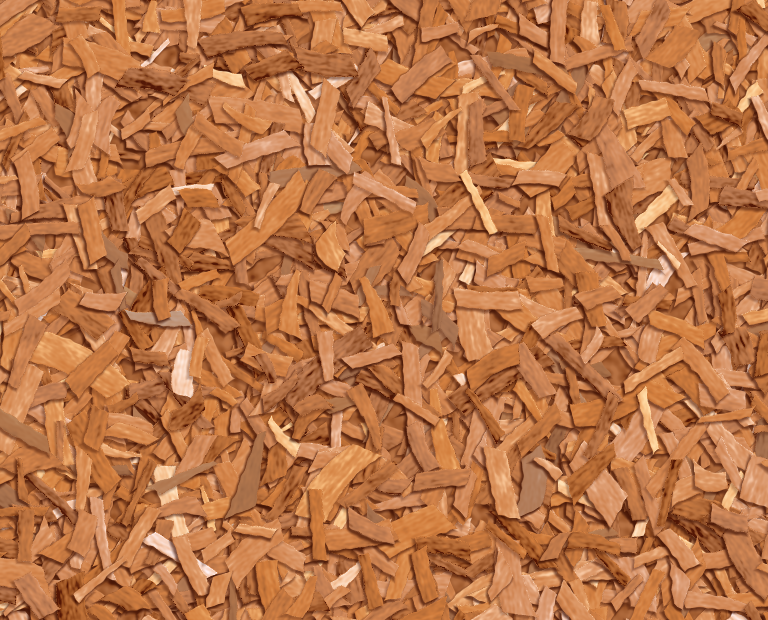
A WebGL 1 fragment shader for this texture:

```glsl
precision highp float;
// Draws a dense bed of reddish wood chips in hard sunlight.
uniform vec2 u_resolution;

vec4 hash4(vec3 p) {
  vec4 h = fract(p.xyzx * vec4(0.1031, 0.1030, 0.0973, 0.1099));
  h += dot(h, h.wzxy + 33.33);
  return fract((h.xxyz + h.yzzw) * h.zywx);
}

float cornerSlope(vec2 corner, vec2 offset) {
  return dot(hash4(vec3(corner, 5.0)).xy * 2.0 - 1.0, offset);
}

float gradientNoise(vec2 p) {
  vec2 i = floor(p), f = p - i;
  vec2 u = f * f * (3.0 - 2.0 * f);
  vec2 e = vec2(1.0, 0.0);
  float low = mix(cornerSlope(i, f), cornerSlope(i + e.xy, f - e.xy), u.x);
  float high = mix(cornerSlope(i + e.yx, f - e.yx), cornerSlope(i + 1.0, f - 1.0), u.x);
  return mix(low, high, u.y);
}

// Wood tone from deep crevice brown (0) to sunlit cream (above 1).
vec3 woodColor(float tone) {
  vec3 c = mix(vec3(0.33, 0.09, 0.02), vec3(0.58, 0.31, 0.14), clamp(tone / 0.1, 0.0, 1.0));
  c = mix(c, vec3(0.71, 0.44, 0.26), clamp((tone - 0.10) / 0.17, 0.0, 1.0));
  c = mix(c, vec3(0.82, 0.51, 0.29), clamp((tone - 0.27) / 0.26, 0.0, 1.0));
  c = mix(c, vec3(0.87, 0.60, 0.40), clamp((tone - 0.53) / 0.27, 0.0, 1.0));
  c = mix(c, vec3(0.96, 0.75, 0.57), clamp((tone - 0.80) / 0.20, 0.0, 1.0));
  return mix(c, vec3(1.0, 0.90, 0.79), clamp((tone - 1.0) / 0.30, 0.0, 1.0));
}

// Bent, tapered splinter with slanted ends; halfSize is (length, width).
float chipDistance(vec2 q, vec2 halfSize, vec4 form) {
  float along = q.x / halfSize.x;
  float y = q.y + (form.x - 0.5) * halfSize.y * along * along;
  float taper = 1.0 - 0.75 * form.y * form.y * (0.5 + 0.5 * along);
  float side = (abs(y) - halfSize.y * taper) * 0.95;
  float end = abs(q.x + (form.z - 0.5) * 1.6 * y) - halfSize.x;
  return max(side, end);
}

void main() {
  vec2 p = gl_FragCoord.xy / u_resolution.y;
  float edge = 0.7 / u_resolution.y;
  vec2 light = vec2(0.6, 0.8);
  float ragged = 0.0035 * gradientNoise(p * 75.0);

  float unblocked = 1.0;      // part of the view still free
  float shade = 0.0;          // part taken by fallen shadows
  float wood = 0.0;           // part taken by chips
  vec3 traits = vec3(0.0);    // tone, hue drift, greyness
  vec2 grain = vec2(0.0);     // position along and across the fibres

  // Layers run from the top of the pile down until the view is blocked.
  for (int layer = 0; layer < 15; layer++) {
    if (unblocked < 0.03) break;
    float level = float(layer);
    float scale = 0.072 + 0.07 * fract(level * 0.618 + 0.3);
    vec2 grid = p / scale + level * vec2(3.37, 5.71);
    vec2 home = floor(grid - 0.5);

    for (int k = 0; k < 4; k++) {
      float row = floor(float(k) * 0.5);
      vec2 cell = home + vec2(float(k) - 2.0 * row, row);
      vec4 place = hash4(vec3(cell, level * 7.0 + 1.0));
      vec4 form = hash4(vec3(cell, level * 7.0 + 2.0));
      vec4 look = fract(form.wxyz * 13.7 + place.yzwx * 5.3);
      vec2 rel = (grid - cell - 0.5 - 0.6 * (place.xy - 0.5)) * scale;

      float angle = place.z * 6.2832;
      vec2 axis = vec2(cos(angle), sin(angle));
      vec2 across = vec2(-axis.y, axis.x);
      vec2 q = vec2(dot(rel, axis), dot(rel, across));
      vec2 toLight = vec2(dot(light, axis), dot(light, across));
      float pale = step(0.955, look.x);
      vec2 halfSize = scale * vec2(0.26 + 0.36 * form.w, (0.07 + 0.14 * look.y) * (1.0 - 0.3 * pale));
      float present = step(place.w, 0.88);

      // Chip body.
      float d = chipDistance(q, halfSize, form) + ragged;
      float weight = unblocked * present * (1.0 - smoothstep(-edge, edge, d));
      float bevel = clamp(q.y / halfSize.y, -1.0, 1.0);
      float rim = smoothstep(-0.003, 0.0, d) * sign(q.y);
      float tone = 0.18 + 0.68 * look.x + 0.25 * pale + toLight.y * (0.09 * bevel + 0.12 * rim);
      traits += weight * vec3(tone, look.w - 0.5, step(0.95, form.z));
      grain += weight * (q + look.zw * 9.0);
      wood += weight;
      unblocked -= weight;

      // Short shadow falling to the lower left.
      float shadowDistance = chipDistance(q + toLight * 0.0045, halfSize, form) + ragged;
      float shadow = 1.0 - smoothstep(-0.002, 0.0045, shadowDistance);
      float darkened = unblocked * present * shadow * (0.25 + 0.6 * look.z);
      shade += darkened;
      unblocked -= darkened;
    }
  }

  // Fibres run along the visible chip, with finer flecks and blotches.
  traits /= max(wood, 0.001);
  grain /= max(wood, 0.001);
  float tone = traits.x + 0.32 * gradientNoise(grain * vec2(28.0, 170.0));
  tone += 0.26 * gradientNoise(grain * vec2(110.0, 210.0));
  tone += 0.25 * gradientNoise(grain * 32.0);

  // Hue drifts from orange to pink, with a few weathered grey chips.
  vec3 chip = woodColor(tone) * (1.0 + traits.y * vec3(0.0, 0.10, 0.42));
  chip = mix(chip, vec3(0.60, 0.43, 0.32), 0.6 * traits.z);
  vec3 color = chip * wood + vec3(0.27, 0.08, 0.02) * shade;
  color += woodColor(0.2 + 70.0 * ragged) * unblocked;
  gl_FragColor = vec4(color, 1.0);
}
```
